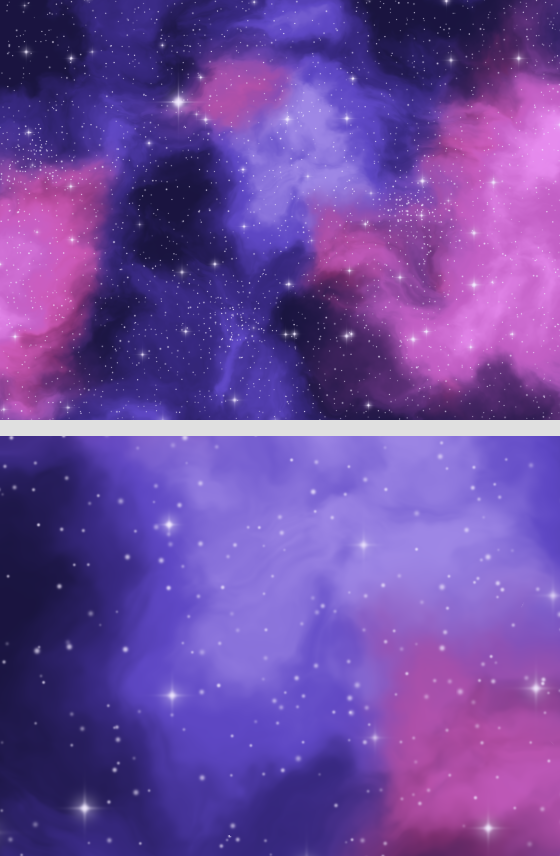
Top: the whole. Bottom: its middle third, enlarged.
Write a WebGL 2 fragment shader that draws this texture.

```glsl
#version 300 es
precision highp float;

uniform vec2 u_resolution;
out vec4 outColor;

#define WARP 0.26
#define CLOUD_SCALE 4.2
#define CLOUD_CONTRAST 1.5
#define STAR_RADIUS 0.0016
#define STAR_DENSITY 0.17
#define GLINT_DENSITY 0.42

// Cloud masses: centre xy, radii zw
const vec4 PINK[8] = vec4[8](
    vec4(1.28, 0.30, 0.33, 0.27), vec4(1.26, 0.74, 0.19, 0.20),
    vec4(-0.03, 0.34, 0.20, 0.20), vec4(0.53, 0.77, 0.17, 0.14),
    vec4(0.12, 0.56, 0.13, 0.13), vec4(0.86, 0.36, 0.12, 0.10),
    vec4(1.02, 0.16, 0.20, 0.13), vec4(0.06, 0.07, 0.16, 0.09));
const vec4 BLUE[6] = vec4[6](
    vec4(0.69, 0.95, 0.12, 0.10), vec4(0.79, 0.67, 0.17, 0.11),
    vec4(0.61, 0.55, 0.13, 0.10), vec4(0.80, 0.50, 0.20, 0.09),
    vec4(0.56, 0.74, 0.22, 0.16), vec4(0.55, 0.10, 0.20, 0.10));
const vec4 DARK[6] = vec4[6](
    vec4(0.08, 0.86, 0.28, 0.13), vec4(0.40, 0.47, 0.15, 0.12),
    vec4(0.75, 0.87, 0.08, 0.04), vec4(0.82, 0.12, 0.11, 0.16),
    vec4(1.10, 0.98, 0.30, 0.09), vec4(1.20, 0.00, 0.30, 0.06));
const vec2 CLUSTER[3] = vec2[3](vec2(0.07, 0.62), vec2(0.55, 0.24), vec2(0.98, 0.49));

vec3 hash3(vec2 p) {
    vec3 q = fract(p.xyx * vec3(0.1031, 0.1030, 0.0973));
    q += dot(q, q.yxz + 33.33);
    return fract((q.xxy + q.yzz) * q.zyx);
}

float noise(vec2 p) {
    vec2 i = floor(p), f = fract(p);
    f = f * f * (3.0 - 2.0 * f);
    float low = mix(hash3(i).x, hash3(i + vec2(1, 0)).x, f.x);
    float high = mix(hash3(i + vec2(0, 1)).x, hash3(i + vec2(1, 1)).x, f.x);
    return mix(low, high, f.y);
}

float fbm(vec2 p) {
    float sum = 0.0, amp = 0.5;
    for (int i = 0; i < 6; i++) {
        sum += amp * noise(p);
        p = mat2(1.6, 1.2, -1.2, 1.6) * p + 17.3;
        amp *= 0.5;
    }
    return sum;
}

float blob(vec2 p, vec4 b) {
    vec2 d = (p - b.xy) / b.zw;
    return exp(-dot(d, d));
}

// One jittered star per occupied grid cell; arms > 0 adds a cross flare
float stars(vec2 p, float cell, float density, float radius, float arms, float seed) {
    vec2 id = floor(p / cell);
    vec3 h = hash3(id + seed);
    vec3 k = hash3(id + seed + 57.0);
    vec2 d = abs(p - (id + 0.25 + 0.5 * h.xy) * cell);
    float size = max(radius * mix(0.65, 1.3, k.x * k.x), 0.6 / u_resolution.y);
    float r2 = dot(d, d) / (size * size);
    float light = exp(-r2);
    float reach = arms * (0.4 + k.x);
    if (arms > 0.0) {
        vec2 flare = exp(-d / reach) * exp(-d.yx * d.yx / (size * size * 0.25));
        light += 0.5 * (flare.x + flare.y) + 0.28 * exp(-r2 * 0.09);
    }
    return light * mix(0.25, 1.0, k.y) * step(h.z, density);
}

vec3 nebula(vec2 p) {
    vec2 q = p + WARP * (vec2(fbm(p * 4.0 + 3.1), fbm(p * 4.0 + 41.7)) - 0.49);
    float cloud = (fbm(q * CLOUD_SCALE + 9.0) - 0.49) * CLOUD_CONTRAST;
    float wisp = 1.0 - abs(2.0 * fbm(q * vec2(5.0, 7.0) + 23.0) - 1.0);
    wisp = smoothstep(0.72, 1.0, wisp);

    float blue = 0.0, dark = 0.0, pink = 0.0;
    for (int i = 0; i < 6; i++) {
        blue += blob(q, BLUE[i]);
        dark += blob(q, DARK[i]);
    }
    for (int i = 0; i < 8; i++) pink += blob(q, PINK[i]) * (i < 3 ? 1.05 : 0.5);

    // Blue ground, from navy shadow to pale lavender
    float level = 0.40 + 0.42 * blue - 0.48 * dark + cloud + 0.16 * (wisp - 0.4);
    vec3 col = mix(vec3(0.10, 0.08, 0.25), vec3(0.22, 0.16, 0.51), smoothstep(0.0, 0.5, level));
    col = mix(col, vec3(0.37, 0.28, 0.77), smoothstep(0.45, 0.9, level));
    col = mix(col, vec3(0.62, 0.53, 0.90), smoothstep(0.85, 1.35, level));

    // Plum to orchid gas, with rose in the outer folds
    float gas = pink * (1.0 + 0.9 * cloud) + 0.10 * (wisp - 0.4) * smoothstep(0.0, 0.5, pink);
    vec3 plum = mix(vec3(0.38, 0.19, 0.48), vec3(0.55, 0.32, 0.70), smoothstep(0.2, 0.8, level));
    col = mix(col, plum, smoothstep(0.08, 0.50, gas) * 0.9);
    col = mix(col, vec3(0.76, 0.37, 0.77), smoothstep(0.42, 0.90, gas));
    col = mix(col, vec3(0.90, 0.54, 0.93), smoothstep(0.88, 1.35, gas));
    float rose = smoothstep(0.2, 0.5, gas) * (1.0 - smoothstep(0.6, 1.0, gas));
    col += vec3(0.13, -0.01, -0.05) * rose * smoothstep(0.40, 0.62, fbm(q * 3.0 + 70.0));
    return col;
}

void main() {
    vec2 p = gl_FragCoord.xy / u_resolution.y;
    vec3 col = nebula(p);

    // Star dust thickens inside the clusters
    float crowd = 0.0;
    for (int i = 0; i < 3; i++) crowd += blob(p, vec4(CLUSTER[i], 0.075, 0.065));
    float light = 0.0;
    for (int i = 0; i < 3; i++) {
        float layer = float(i);
        float cell = 0.013 + 0.006 * layer;
        vec2 shifted = p + 0.37 * layer;
        light += stars(shifted, cell, STAR_DENSITY + 0.55 * crowd, STAR_RADIUS, 0.0, 11.0 + 90.0 * layer)
               * (0.5 + 0.15 * layer + 0.4 * crowd);
    }

    // Bright stars with flares, and one dominant star
    for (int i = 0; i < 2; i++) {
        float layer = float(i);
        light += stars(p + 0.07 * layer, 0.13 + 0.04 * layer, GLINT_DENSITY, 0.0032, 0.006, 301.0 + 70.0 * layer);
    }
    vec2 d = abs(p - vec2(0.425, 0.757));
    vec2 beam = exp(-d / 0.018) * exp(-d.yx * d.yx / 4e-6);
    light += 1.3 * exp(-dot(d, d) / 8e-5) + 0.25 * exp(-dot(d, d) / 6e-4) + 0.6 * (beam.x + beam.y);

    col = mix(col, vec3(0.95, 0.92, 1.0), 1.0 - exp(-1.8 * light));
    outColor = vec4(clamp(col, 0.0, 1.0), 1.0);
}
```
